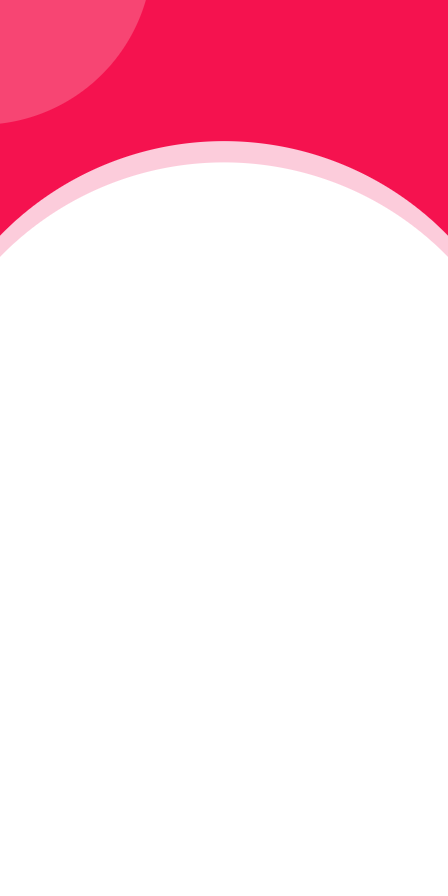
This background is drawn by a Shadertoy shader. Its source:

```glsl
// Crimson header with a translucent corner disc above a white dome with a pale pink rim.

// Lengths are in canvas widths, measured from the top left corner, y down.
const vec3 CRIMSON = vec3(0.96, 0.07, 0.31);
const vec3 ROSE    = vec3(0.97, 0.27, 0.45);
const vec3 BLUSH   = vec3(0.99, 0.80, 0.86);
const vec3 WHITE   = vec3(1.0);

const vec2  DISC_CENTER = vec2(-0.044, -0.106);
const float DISC_RADIUS = 0.3845;

const vec2  DOME_CENTER = vec2(0.5, 1.013);
const float DOME_RADIUS = 0.698;
const float RIM_DROP    = 0.0475;

float circleDistance(vec2 p, vec2 center, float radius) {
    return length(p - center) - radius;
}

// Circle above its center, straight sides below it
float domeDistance(vec2 p, vec2 center, float radius) {
    vec2 d = p - center;
    return length(vec2(d.x, min(d.y, 0.0))) - radius;
}

// Coverage of a shape with an edge one pixel wide
float coverage(float dist, float pixel) {
    return clamp(0.5 - dist / pixel, 0.0, 1.0);
}

void mainImage(out vec4 fragColor, in vec2 fragCoord) {
    float pixel = 1.0 / iResolution.x;
    vec2 p = vec2(fragCoord.x, iResolution.y - fragCoord.y) * pixel;

    // Header and corner disc
    float disc = circleDistance(p, DISC_CENTER, DISC_RADIUS);
    vec3 color = mix(CRIMSON, ROSE, coverage(disc, pixel));

    // Pale rim, then the same dome shifted down in white
    float rim = domeDistance(p, DOME_CENTER, DOME_RADIUS);
    float dome = domeDistance(p, DOME_CENTER + vec2(0.0, RIM_DROP), DOME_RADIUS);
    color = mix(color, BLUSH, coverage(rim, pixel));
    color = mix(color, WHITE, coverage(dome, pixel));

    fragColor = vec4(color, 1.0);
}
```
